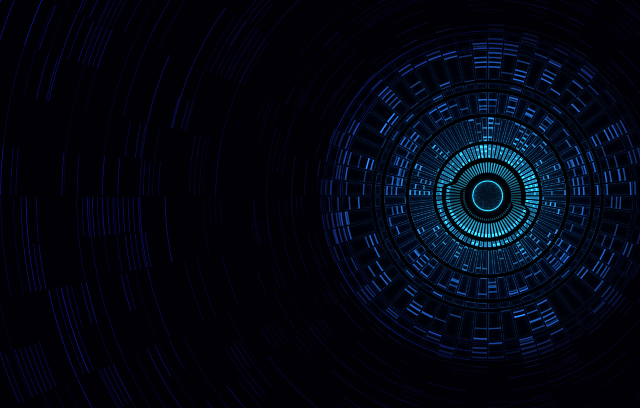
This background is drawn by a Shadertoy shader. Its source:

```glsl
const float TAU = 6.28318;

float hash(vec2 p) {
    return fract(sin(dot(p, vec2(127.1, 311.7))) * 43758.5453);
}

// Soft coverage of a shape from its signed distance
float fill(float d, float px) {
    return 1.0 - smoothstep(-px, px, d);
}

float band(float r, float lo, float hi, float px) {
    return fill(max(lo - r, r - hi), px);
}

// Offset from the middle of the angular sector, as an arc length
float sectorOffset(float r, float turn, float sectors) {
    return (fract(turn * sectors) - 0.5) * TAU * r / sectors;
}

// Arc segments on concentric tracks, switched on in clusters
float dashes(float r, float turn, float pitch, float sectors, float thickness,
             float group, float density, float px) {
    float track = floor(r / pitch);
    float sector = floor(turn * sectors);
    float cluster = hash(vec2(floor(track / group), sector) + sectors);
    float single = hash(vec2(track, sector + 17.0));
    float on = step(cluster, density) * step(0.28, single);
    float across = abs(fract(r / pitch) - 0.5) * pitch - thickness;
    float along = abs(sectorOffset(r, turn, sectors)) - 0.5 * TAU * r / sectors + 0.0025;
    return on * fill(max(across, along), px) * (0.4 + 0.6 * single);
}

// Glowing outlined cells between two radii
float cells(float r, float turn, float lo, float hi, float sectors, float px) {
    float u = abs(sectorOffset(r, turn, sectors)) - 0.5 * TAU * r / sectors + 0.002;
    float v = abs(r - 0.5 * (lo + hi)) - 0.5 * (hi - lo) + 0.0045;
    float d = max(u, v);
    float lit = 0.5 + 0.5 * hash(vec2(floor(turn * sectors), lo * 91.0));
    float edge = fill(abs(d) - 0.0005, px) * 0.6;
    float haze = step(d, 0.0) * exp(min(d, 0.0) * 260.0) * 0.3;
    return (edge + haze) * lit;
}

void mainImage(out vec4 fragColor, in vec2 fragCoord) {
    float px = 0.65 / iResolution.y;
    vec2 p = (fragCoord - vec2(0.762, 0.52) * iResolution.xy) / iResolution.y;
    float r = length(p);
    float turn = atan(p.y, p.x) / TAU + 0.5;

    // Cyan core, blue middle, violet gap, deep blue rim
    vec3 cyan = vec3(0.18, 0.78, 0.95);
    vec3 blue = vec3(0.13, 0.42, 0.85);
    vec3 violet = vec3(0.08, 0.04, 0.34);
    vec3 deepBlue = vec3(0.07, 0.08, 0.58);
    vec3 tint = mix(cyan, blue, smoothstep(0.1, 0.26, r));
    tint = mix(tint, violet, smoothstep(0.3, 0.48, r));
    tint = mix(tint, deepBlue, smoothstep(0.55, 0.9, r));

    vec3 col = vec3(0.0, 0.0, 0.018);
    col += vec3(0.005, 0.035, 0.12) * exp(-r * r * 22.0) * smoothstep(0.07, 0.13, r);

    // Rings of cells
    float edges[7] = float[7](0.09, 0.13, 0.197, 0.258, 0.281, 0.361, 0.404);
    for (int i = 0; i < 6; i++) {
        float count = i < 2 ? 72.0 : 60.0;
        float strength = mix(0.95, 0.3, float(i) / 5.0);
        col += tint * strength * cells(r, turn, edges[i], edges[i + 1], count, px);
    }

    // Bright bars inside the cells
    float sectors = r < 0.197 ? 72.0 : 60.0;
    float inDisc = smoothstep(0.09, 0.1, r) * (1.0 - smoothstep(0.34, 0.46, r));
    col += tint * inDisc * dashes(r, turn, 0.0115, sectors, 0.0018, 3.0, 0.32, px);
    col += tint * 0.7 * inDisc * dashes(r, turn, 0.021, sectors, 0.0017, 1.0, 0.26, px);

    // Faint arcs spreading to the far side
    float reach = smoothstep(0.38, 0.42, r) * mix(0.6, 1.0, smoothstep(0.55, 0.9, r));
    col += tint * reach * 0.75 * dashes(r, turn, 0.0125, 60.0, 0.0008, 4.0, 0.22, px);
    float trackGain = 0.2 + 0.8 * hash(vec2(floor(r / 0.031), 5.0));
    col += tint * reach * trackGain * dashes(r, turn, 0.031, 30.0, 0.0009, 1.0, 0.85, px);

    // Long arcs bounding the disc, strongest on the left
    for (int i = 0; i < 3; i++) {
        float arc = fill(abs(r - 0.361 - 0.0215 * float(i)) - 0.0008, px);
        float lit = 0.3 + 0.7 * hash(vec2(floor(turn * 30.0), float(i)));
        col += vec3(0.06, 0.13, 0.6) * arc * lit * mix(0.35, 1.0, smoothstep(0.2, -0.3, p.x));
    }

    // Black grooves, the innermost stepping outward below the centre
    float lower = 1.0 - smoothstep(-0.01, 0.01, p.y + 0.3 * p.x);
    float groove = mix(0.088, 0.108, lower);
    float dark = band(r, groove - 0.005, groove + 0.004, px);
    dark = max(dark, band(r, 0.127, 0.134, px));
    dark = max(dark, band(r, 0.193, 0.202, px));
    dark = max(dark, band(r, 0.254, 0.263, px));
    dark = max(dark, band(r, 0.279, 0.284, px));
    col *= 1.0 - 0.95 * dark;

    // Radial teeth around the hub
    float tooth = abs(sectorOffset(r, turn, 72.0)) - 0.28 * TAU * r / 72.0;
    float teeth = fill(tooth, px) * band(r, mix(0.057, 0.068, lower), groove - 0.006, px);
    col += cyan * teeth * (0.35 + 0.55 * abs(p.y) / max(r, 0.001));
    float spokes = fill(tooth, px) * band(r, groove + 0.005, 0.126, px);
    col += cyan * spokes * (0.2 + 0.4 * hash(vec2(floor(turn * 72.0), 3.0)));
    col += cyan * 0.4 * fill(tooth, px) * band(r, 0.056, 0.061, px) * lower;

    // Central orb: speckled body, glowing rim
    float speck = hash(floor(p * 300.0));
    vec3 body = vec3(0.01, 0.06, 0.12) + vec3(0.03, 0.15, 0.2) * speck * speck * r / 0.037;
    col = mix(col, body, fill(r - 0.037, px));
    float rim = abs(r - 0.0365);
    col += cyan * (0.8 * fill(rim - 0.0012, px) + 0.35 * exp(-rim * 300.0));

    fragColor = vec4(col, 1.0);
}
```
